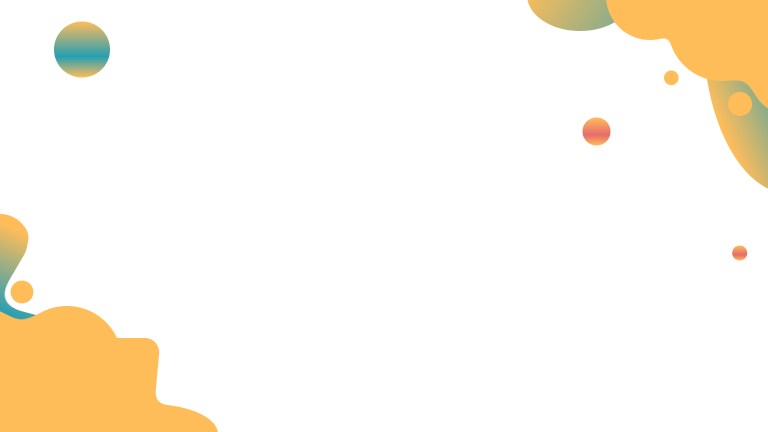
A Shadertoy shader for this background:

```glsl
// Liquid gold blobs in two corners of a white canvas, with gradient pools and floating balls.

const vec3 WHITE = vec3(1.0);
const vec3 GOLD = vec3(1.0, 0.741, 0.353);
const vec3 TEAL = vec3(0.15, 0.62, 0.70);
const vec3 CORAL = vec3(0.90, 0.42, 0.42);

float circle(vec2 p, vec2 center, float radius) {
    return length(p - center) - radius;
}

float ellipse(vec2 p, vec2 center, vec2 radii) {
    vec2 q = (p - center) / radii;
    float k = length(q);
    return k * (k - 1.0) / max(length(q / radii), 1e-3);
}

float roundBox(vec2 p, vec2 center, vec2 halfSize, float corner) {
    vec2 q = abs(p - center) - halfSize + corner;
    return length(max(q, 0.0)) + min(max(q.x, q.y), 0.0) - corner;
}

float smoothMin(float a, float b, float blend) {
    float h = max(blend - abs(a - b), 0.0) / blend;
    return min(a, b) - h * h * blend * 0.25;
}

float smoothMax(float a, float b, float blend) {
    return -smoothMin(-a, -b, blend);
}

// Signed distance to a line through a point; positive on the right of its direction
float line(vec2 p, vec2 origin, vec2 direction) {
    vec2 d = normalize(direction);
    return dot(p - origin, vec2(-d.y, d.x));
}

float lowerCloud(vec2 p) {
    float hill = smoothMin(circle(p, vec2(0.67, 3.61), 0.55),
                           circle(p, vec2(-0.18, 3.47), 0.40), 0.30);
    vec2 leaning = p + vec2((p.y - 3.55) * 0.09, 0.0);
    float block = roundBox(leaning, vec2(0.795, 4.18), vec2(0.795, 0.80), 0.16);
    float foot = ellipse(p, vec2(1.50, 4.34), vec2(0.68, 0.30));
    return min(hill, smoothMin(block, foot, 0.14));
}

float upperCloud(vec2 p) {
    float body = smoothMin(circle(p, vec2(6.50, -0.04), 0.44),
                           circle(p, vec2(7.22, 0.27), 0.54), 0.10);
    body = smoothMin(body, circle(p, vec2(7.90, 0.75), 0.40), 0.24);
    return min(body, circle(p, vec2(7.45, 0.0), 0.40));
}

// Rounded head narrowing to a neck, with a soft wedge cut from its right side
float leftPool(vec2 p) {
    float below = max(p.y - 2.44, 0.0);
    float head = length(vec2(p.x, min(p.y - 2.44, 0.0))) - 0.30 - 0.3 * below;
    float neck = line(p, vec2(0.07, 2.84), vec2(-0.17, 0.29));
    float floorEdge = line(p, vec2(0.17, 3.10), vec2(0.19, 0.05));
    float wedge = smoothMax(neck, floorEdge, 0.28);
    return smoothMax(head, -wedge, 0.10);
}

void paint(inout vec3 color, vec3 ink, float dist, float pixel) {
    color = mix(color, ink, clamp(0.5 - dist / pixel, 0.0, 1.0));
}

vec3 goldToTeal(float t) {
    return mix(GOLD, TEAL, clamp(t, 0.0, 1.0));
}

// Ball with a tinted band just below its middle
void paintBall(inout vec3 color, vec2 p, vec2 center, float radius, vec3 tint, float pixel) {
    float t = (p.y - center.y) / radius;
    float band = clamp(min((t + 1.0) / 1.25, (1.0 - t) / 0.75), 0.0, 1.0);
    paint(color, mix(GOLD, tint, band), circle(p, center, radius), pixel);
}

void mainImage(out vec4 fragColor, in vec2 fragCoord) {
    // Canvas of 7.68 by 4.32 units, y running down from the top
    float pixel = 4.32 / iResolution.y;
    vec2 p = vec2(fragCoord.x, iResolution.y - fragCoord.y) * pixel;
    vec3 color = WHITE;

    // Gradient pools behind the clouds
    paint(color, goldToTeal(dot(p - vec2(5.18, 0.0), vec2(0.48, 0.30))),
          ellipse(p, vec2(5.80, -0.05), vec2(0.53, 0.36)), pixel);
    paint(color, goldToTeal(dot(p - vec2(7.20, 1.25), vec2(1.0, -0.45))),
          ellipse(p, vec2(7.89, 0.30), vec2(0.86, 1.635)), pixel);
    paint(color, goldToTeal(dot(p - vec2(0.15, 2.28), vec2(-0.5, 1.1))),
          leftPool(p), pixel);

    // Corner clouds
    paint(color, GOLD, lowerCloud(p), pixel);
    paint(color, GOLD, upperCloud(p), pixel);

    // Floating balls
    paintBall(color, p, vec2(0.82, 0.495), 0.28, TEAL, pixel);
    paintBall(color, p, vec2(5.965, 1.315), 0.14, CORAL, pixel);
    paintBall(color, p, vec2(7.397, 2.53), 0.075, CORAL, pixel);
    paintBall(color, p, vec2(6.713, 0.778), 0.073, GOLD, pixel);
    paintBall(color, p, vec2(7.40, 1.04), 0.12, GOLD, pixel);
    paintBall(color, p, vec2(0.22, 2.92), 0.114, GOLD, pixel);

    fragColor = vec4(color, 1.0);
}
```
